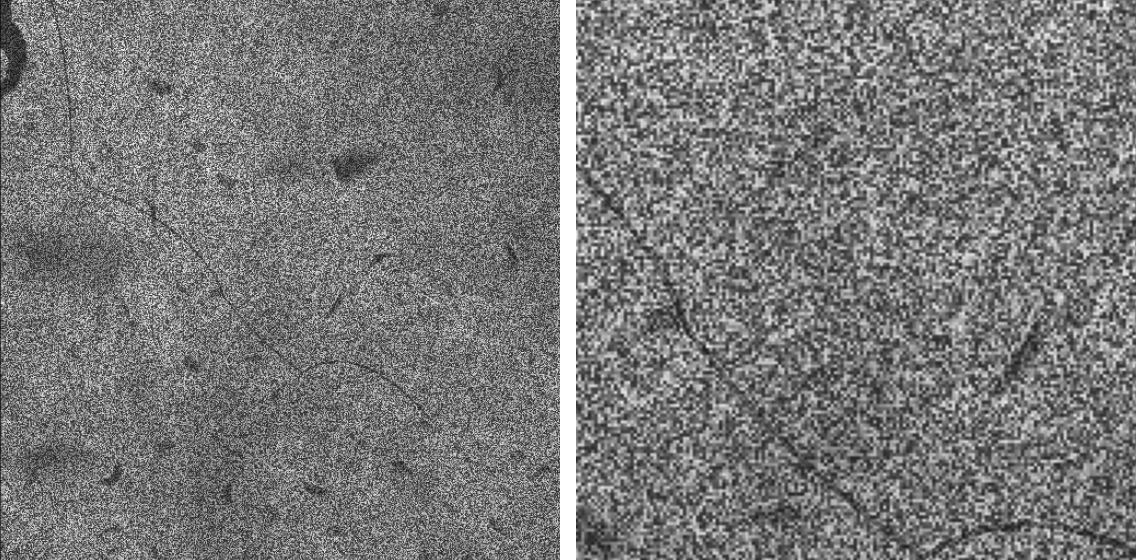
Left: the whole. Right: its middle third, enlarged.
Reproduce this texture procedurally as a WebGL 2 fragment shader.

```glsl
#version 300 es
precision highp float;

uniform vec2 u_resolution;
out vec4 fragColor;

// Integer hash: two random values in 0..1 for a lattice cell
vec2 random2(vec2 cell, uint seed) {
    uvec2 v = uvec2(ivec2(cell) + 4096) + seed * uvec2(7919u, 104729u);
    v = v * 1664525u + 1013904223u;
    v.x += v.y * 1664525u;
    v.y += v.x * 1664525u;
    v ^= v >> 16u;
    v.x += v.y * 1664525u;
    v.y += v.x * 1664525u;
    v ^= v >> 16u;
    return vec2(v & 65535u) / 65535.0;
}

// Cellular noise: signed soft kernels around jittered points
float cellNoise(vec2 p, uint seed) {
    vec2 base = floor(p);
    float total = 0.0;
    for (int y = -1; y <= 1; y++) {
        for (int x = -1; x <= 1; x++) {
            vec2 cell = base + vec2(x, y);
            vec2 offset = p - cell - random2(cell, seed);
            float falloff = max(1.0 - dot(offset, offset), 0.0);
            float weight = 2.0 * random2(cell, seed + 1u).x - 1.0;
            total += weight * falloff * falloff;
        }
    }
    return total;
}

// Fine speckle interpolated between lattice corners
float grain(vec2 p, uint seed) {
    vec2 cell = floor(p);
    vec2 f = smoothstep(0.0, 1.0, p - cell);
    float low = mix(random2(cell, seed).x, random2(cell + vec2(1, 0), seed).x, f.x);
    float high = mix(random2(cell + vec2(0, 1), seed).x, random2(cell + vec2(1, 1), seed).x, f.x);
    return mix(low, high, f.y);
}

vec2 rotate(vec2 p, float angle) {
    float c = cos(angle), s = sin(angle);
    return vec2(c * p.x + s * p.y, c * p.y - s * p.x);
}

// Scattered dark flecks, from round blots to thin strokes
float flecks(vec2 p, float density, uint seed) {
    vec2 base = floor(p);
    float cover = 0.0;
    for (int y = -1; y <= 1; y++) {
        for (int x = -1; x <= 1; x++) {
            vec2 cell = base + vec2(x, y);
            vec2 shape = random2(cell, seed + 1u);
            vec2 choice = random2(cell, seed + 2u);
            vec2 q = rotate(p - cell - random2(cell, seed), 6.2832 * choice.y);
            q.y += 1.2 * q.x * q.x;
            vec2 radius = vec2(mix(0.1, 0.3, shape.x), mix(0.03, 0.12, shape.y));
            float body = 1.0 - smoothstep(0.6, 1.3, length(q / radius));
            cover = max(cover, body * step(choice.x, density) * mix(0.5, 1.0, shape.x));
        }
    }
    return cover;
}

float segmentDistance(vec2 p, vec2 a, vec2 b) {
    vec2 ab = b - a;
    return length(p - a - ab * clamp(dot(p - a, ab) / dot(ab, ab), 0.0, 1.0));
}

// Line along a quadratic curve, with soft sides
float thread(vec2 p, vec2 a, vec2 b, vec2 c, float width) {
    float nearest = 1.0;
    vec2 last = a;
    for (int i = 1; i <= 10; i++) {
        float t = float(i) / 10.0;
        vec2 next = mix(mix(a, b, t), mix(b, c, t), t);
        nearest = min(nearest, segmentDistance(p, last, next));
        last = next;
    }
    return 1.0 - smoothstep(0.4 * width, 1.4 * width, nearest);
}

float ellipse(vec2 p, vec2 center, vec2 radius, float softness) {
    return 1.0 - smoothstep(1.0 - softness, 1.0 + softness, length((p - center) / radius));
}

void main() {
    vec2 uv = gl_FragCoord.xy / u_resolution;
    float medium = cellNoise(uv * 34.0, 5u);
    float fine = cellNoise(uv * 80.0, 7u);
    vec2 warped = uv + 0.004 * vec2(medium, fine);

    // Uneven ground
    float tone = 0.46 * (1.0 + 0.07 * cellNoise(uv * 5.0, 1u) + 0.06 * cellNoise(uv * 13.0, 3u)
        + 0.05 * medium + 0.05 * fine);
    tone *= 1.0 + 0.1 * ellipse(uv, vec2(0.3, 0.85), vec2(0.35), 0.9);
    tone *= 1.0 - 0.13 * ellipse(uv, vec2(0.85, 0.88), vec2(0.35, 0.25), 0.8);

    // Smudges, with one sharp-sided wedge
    float smudge = ellipse(warped, vec2(0.11, 0.54), vec2(0.09, 0.05), 0.8);
    smudge = max(smudge, ellipse(warped, vec2(0.52, 0.70), vec2(0.05, 0.025), 0.8));
    smudge = max(smudge, ellipse(warped, vec2(0.09, 0.185), vec2(0.07, 0.02), 0.8));
    vec2 wedge = rotate(warped - vec2(0.597, 0.69), 0.4);
    float wedgeCover = smoothstep(0.0, 0.006, wedge.x) * ellipse(wedge, vec2(0.0), vec2(0.08, 0.025), 0.6);
    tone *= (1.0 - 0.25 * smudge) * (1.0 - 0.5 * wedgeCover);

    // Flecks, denser toward the bottom
    float fleckCover = flecks(warped * 11.0, mix(0.5, 0.2, uv.y), 11u);
    fleckCover = max(fleckCover, 0.7 * flecks(warped * 21.0, mix(0.3, 0.1, uv.y), 17u));
    tone *= 1.0 - 0.42 * fleckCover;

    // Long winding thread
    vec2 bend = vec2(0.126, 0.72), fork = vec2(0.4, 0.47), tail = vec2(0.54, 0.335);
    float line = thread(uv, vec2(0.092, 1.0), vec2(0.13, 0.86), bend, 0.002);
    line = max(line, thread(uv, bend, vec2(0.13, 0.67), vec2(0.2, 0.65), 0.0018));
    line = max(line, thread(uv, vec2(0.2, 0.65), vec2(0.36, 0.58), fork, 0.002));
    line = max(line, thread(uv, fork, vec2(0.46, 0.39), tail, 0.002));
    line = max(line, thread(uv, tail, vec2(0.64, 0.4), vec2(0.77, 0.25), 0.002));
    tone *= 1.0 - 0.38 * line;

    // Dark loop and border on the left edge
    float loop = ellipse(warped, vec2(-0.015, 0.9), vec2(0.06, 0.075), 0.06);
    loop = max(loop, (1.0 - smoothstep(0.015, 0.022, warped.x)) * smoothstep(0.89, 0.9, uv.y));
    loop *= 1.0 - ellipse(warped, vec2(0.002, 0.883), vec2(0.016, 0.03), 0.15);
    tone *= (1.0 - 0.56 * loop) * mix(0.4, 1.0, smoothstep(0.001, 0.003, uv.x));

    // Multiplicative speckle
    float speck = grain(uv * 512.0 + 0.25, 23u) - 0.5;
    float shade = tone * (1.0 + 1.5 * speck + 0.4 * speck * speck);
    fragColor = vec4(vec3(clamp(shade, 0.0, 1.0)), 1.0);
}
```
